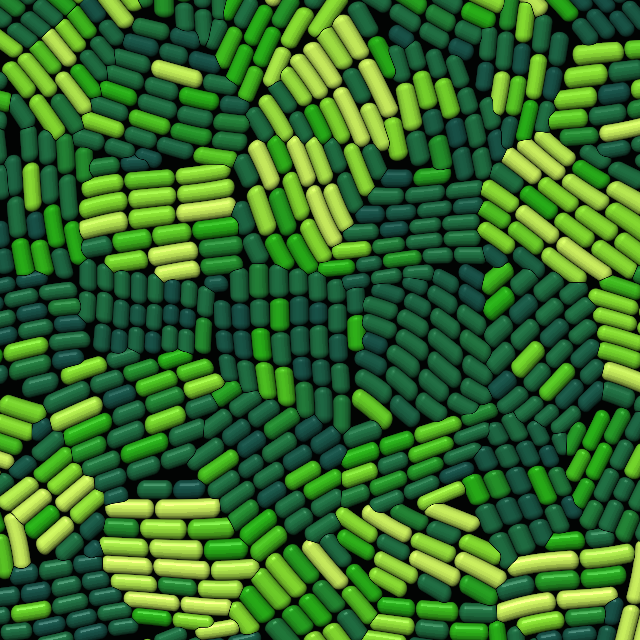
Reproduce this pattern procedurally as a three.js fragment shader.

```glsl
// Tightly packed glossy green capsules, lying in small patches of shared direction.
#define PATCHES 5.3        // patches across the canvas
#define ROW_PITCH 0.0283   // distance between neighbouring rows
#define RADIUS 0.0143      // capsule radius
#define SHORTEST 0.036     // shorter gaps stay empty
#define LONGEST 0.095      // longer slots get split
#define SLOT_JITTER 0.13   // unevenness of the cuts along a row
#define BEND 0.036         // waviness of the rows
#define FACET 0.36         // angle of one facet around the capsule
#define CAP 1.2            // bluntness of the ends
#define EDGE 0.001         // edge softness

varying vec2 vUv;

const vec3 GAP = vec3(0.006, 0.016, 0.010);
const vec3 SLATE = vec3(0.09, 0.31, 0.27);
const vec3 TEAL = vec3(0.12, 0.42, 0.25);
const vec3 GREEN = vec3(0.15, 0.66, 0.09);
const vec3 LIME = vec3(0.50, 0.83, 0.18);
const vec3 YELLOW = vec3(0.77, 0.91, 0.36);

vec2 hash2(vec2 p) {
  vec3 q = fract(p.xyx * vec3(0.1031, 0.1030, 0.0973));
  q += dot(q, q.yzx + 33.33);
  return fract((q.xx + q.yz) * q.zy);
}
float cornerSlope(vec2 cell, vec2 offset) {
  return dot(hash2(cell + 51.0) * 2.0 - 1.0, offset);
}
float gradientNoise(vec2 p) {
  vec2 i = floor(p), f = fract(p), e = vec2(1.0, 0.0);
  vec2 u = f * f * f * (f * (f * 6.0 - 15.0) + 10.0);
  return mix(mix(cornerSlope(i, f), cornerSlope(i + e, f - e), u.x),
             mix(cornerSlope(i + e.yx, f - e.yx), cornerSlope(i + 1.0, f - 1.0), u.x), u.y);
}
vec2 patchSeed(vec2 cell) {
  return (cell + 0.5 + 0.85 * (hash2(cell + 7.0) - 0.5)) / PATCHES;
}
// Cut number i of a row, in slots; the two outer cuts stay fixed.
float slotCut(float i, float count, vec2 rowKey) {
  float inner = step(0.5, i) * step(i, count - 0.5);
  return i + inner * SLOT_JITTER * (2.0 * hash2(rowKey + vec2(i, 3.0 * i)).x - 1.0);
}
// Short capsules are dark, long ones are bright.
vec3 capsuleColor(float len) {
  vec3 c = mix(SLATE, TEAL, smoothstep(0.043, 0.054, len));
  c = mix(c, GREEN, smoothstep(0.059, 0.065, len));
  c = mix(c, LIME, smoothstep(0.067, 0.073, len));
  return mix(c, YELLOW, smoothstep(0.073, 0.086, len));
}
vec3 shade(vec3 albedo, vec3 n) {
  float diffuse = max(dot(n, normalize(vec3(-0.2, 0.38, 1.0))), 0.0);
  float rim = mix(0.45, 1.0, smoothstep(0.05, 0.5, n.z));
  float gloss = pow(max(dot(n, normalize(vec3(-0.05, 0.5, 1.0))), 0.0), 70.0);
  return albedo * (0.27 + 0.8 * diffuse) * rim + gloss * mix(0.22, 0.04, vUv.y);
}
// Signed distance to the capsule of one patch at p, with its normal and tint length.
float patchCapsule(vec2 p, vec2 cell, out vec3 n, out float tint) {
  vec2 seed = patchSeed(cell), traits = hash2(cell + 83.0);
  float angle = traits.x * 3.14159;
  vec2 along = vec2(cos(angle), sin(angle)), across = vec2(-along.y, along.x);
  vec2 q = vec2(dot(p - seed, along), dot(p - seed, across));
  float row = floor(q.y / ROW_PITCH), rowY = (row + 0.5) * ROW_PITCH;
  vec2 rowKey = cell * 17.0 + vec2(row, row * 5.0);

  // Clip the centre line of the row to the patch.
  float lo = -1.0, hi = 1.0;
  for (int y = -2; y <= 2; y++) for (int x = -2; x <= 2; x++) {
    if (x == 0 && y == 0) continue;
    vec2 toOther = patchSeed(cell + vec2(x, y)) - seed;
    vec2 e = normalize(toOther);
    float slope = dot(along, e);
    if (abs(slope) < 0.0001) slope = 0.0001;
    float margin = RADIUS * mix(0.1, 0.8, abs(slope));
    float limit = (0.5 * length(toOther) - margin - rowY * dot(across, e)) / slope;
    if (slope > 0.0) hi = min(hi, limit); else lo = max(lo, limit);
  }
  vec2 ragged = 0.5 * RADIUS * (hash2(rowKey + 61.0) - 0.5);
  lo -= RADIUS + ragged.x;
  hi += RADIUS + ragged.y;

  // Divide the row into slots and find the one at p.
  float span = hi - lo, wanted = mix(0.052, 0.088, pow(traits.y, 1.7));
  float count = max(1.0, max(floor(span / wanted + 0.5), ceil(span / LONGEST)));
  float slot = span / count, u = (q.x - lo) / slot, i = floor(u);
  if (u < slotCut(i, count, rowKey)) i -= 1.0;
  else if (u > slotCut(i + 1.0, count, rowKey)) i += 1.0;
  float start = slotCut(i, count, rowKey), end = slotCut(i + 1.0, count, rowKey);
  float len = (end - start) * slot;
  tint = len + 0.016 * (hash2(rowKey + vec2(i + 31.0, 11.0)).y - 0.5);

  // Blunt capsule with a faceted normal.
  float core = max(0.5 * len - RADIUS / CAP, 0.0);
  vec2 o = vec2(q.x - lo - 0.5 * (start + end) * slot, q.y - rowY);
  o.x = CAP * (o.x - clamp(o.x, -core, core));
  vec2 m = o / RADIUS;
  float facet = (floor(asin(clamp(m.y, -1.0, 1.0)) / FACET) + 0.5) * FACET;
  vec2 bent = vec2(m.x, mix(m.y, sin(facet), 0.55));
  n = normalize(vec3(along * bent.x + across * bent.y, sqrt(max(1.0 - dot(m, m), 0.0)) + 0.001));
  return (span < SHORTEST || i < 0.0 || i > count - 0.5) ? 1.0 : length(o) - RADIUS;
}
void main() {
  vec2 p = vUv + BEND * vec2(gradientNoise(vUv * 4.0), gradientNoise(vUv * 4.0 + 19.0));
  vec2 home = floor(p * PATCHES), owner = patchSeed(home);
  for (int y = -1; y <= 1; y++) for (int x = -1; x <= 1; x++) {
    vec2 s = patchSeed(home + vec2(x, y));
    if (distance(p, s) < distance(p, owner)) owner = s;
  }
  // Only patches whose border is near can reach this point; the closest capsule wins.
  float first = 1.0, second = 1.0, tint = 0.0, t;
  vec3 normal = vec3(0.0, 0.0, 1.0), n;
  for (int y = -1; y <= 1; y++) for (int x = -1; x <= 1; x++) {
    vec2 cell = home + vec2(x, y), gap = patchSeed(cell) - owner;
    if (dot(0.5 * gap - (p - owner), gap) > 1.2 * RADIUS * length(gap)) continue;
    float d = patchCapsule(p, cell, n, t);
    if (d < first) { second = first; first = d; normal = n; tint = t; }
    else second = min(second, d);
  }
  float cover = 1.0 - smoothstep(-EDGE, EDGE, first);
  cover *= smoothstep(0.0, 2.0 * EDGE, second - first);
  gl_FragColor = vec4(mix(GAP, shade(capsuleColor(tint), normal), cover), 1.0);
}
```
